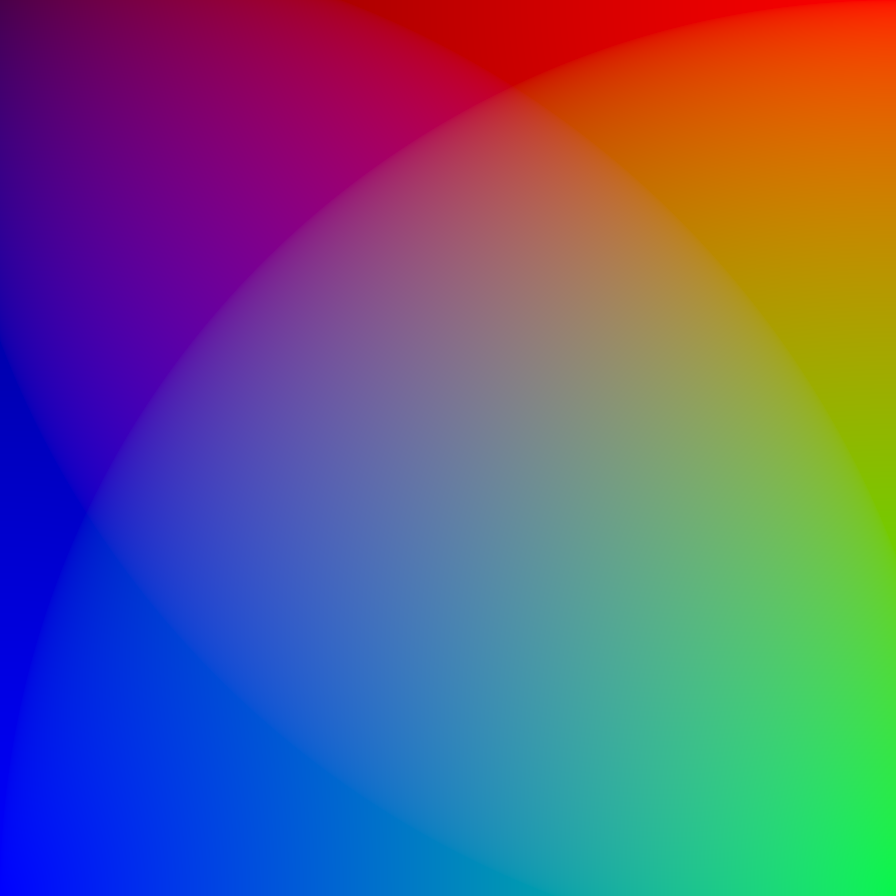
Write a Shadertoy shader that draws this background.

```glsl
// Three soft corner lights, red, green and blue, layered in linear light.

#define RED_REACH   1.07
#define GREEN_REACH 1.00
#define BLUE_REACH  1.07
#define GAMMA       2.2

const vec3 RED   = vec3(1.0, 0.0, 0.0);
const vec3 GREEN = vec3(0.0, 1.0, 0.0);
const vec3 BLUE  = vec3(0.0, 0.0, 1.0);

// Coverage falls linearly from the centre to zero at the reach.
float glow(vec2 uv, vec2 centre, float reach) {
    return clamp(1.0 - distance(uv, centre) / reach, 0.0, 1.0);
}

void mainImage(out vec4 fragColor, in vec2 fragCoord) {
    vec2 uv = fragCoord / iResolution.xy;

    // Each light covers the ones beneath it.
    vec3 color = RED * glow(uv, vec2(1.0, 1.0), RED_REACH);
    color = mix(color, GREEN, glow(uv, vec2(1.0, 0.0), GREEN_REACH));
    color = mix(color, BLUE, glow(uv, vec2(0.0, 0.0), BLUE_REACH));

    // Gamma encoding lifts the faint rims into visible arcs.
    fragColor = vec4(pow(color, vec3(1.0 / GAMMA)), 1.0);
}
```
